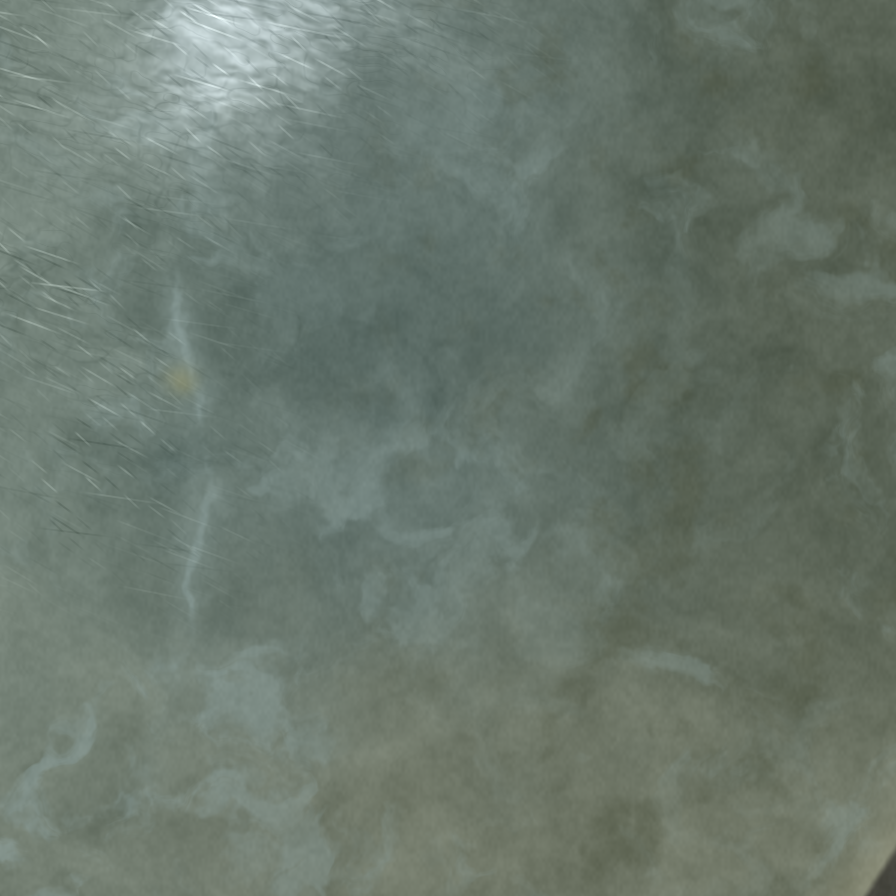
This texture is drawn by a Shadertoy shader. Its source:

```glsl
// Polished grey-green jade: finely mottled mineral tones over a broad light gradient,
// with wispy milky veins, a crackled glare near the top and sparse slanted scratches.
// Built from value noise, ridged noise and hashed strokes in canvas units.

const vec3 TEAL       = vec3(0.385, 0.448, 0.425);
const vec3 DEEP_TEAL  = vec3(0.335, 0.402, 0.380);
const vec3 OLIVE      = vec3(0.345, 0.383, 0.330);
const vec3 MOSS       = vec3(0.315, 0.340, 0.265);
const vec3 SAND       = vec3(0.447, 0.472, 0.405);
const vec3 PALE_GREEN = vec3(0.450, 0.508, 0.470);
const vec3 MILK       = vec3(0.550, 0.625, 0.615);
const vec3 GLARE      = vec3(0.780, 0.840, 0.850);
const vec3 FLECK      = vec3(0.550, 0.560, 0.420);
const vec3 RIM_LIGHT  = vec3(0.560, 0.565, 0.480);
const vec3 RIM_SHADE  = vec3(0.270, 0.270, 0.240);

const vec2  GLARE_POS      = vec2(0.28, 0.95);
const vec2  FLECK_POS      = vec2(0.202, 0.582);
const float CLOUD_CONTRAST = 0.10;
const float MOTTLE         = 0.085;
const float SCRATCH_ANGLE  = -0.42;
const float SCRATCH_WIDTH  = 0.0014;
const float GRAIN          = 0.022;

float hash(vec2 p) {
    vec3 q = fract(vec3(p.xyx) * 0.1031);
    q += dot(q, q.yzx + 33.33);
    return fract((q.x + q.y) * q.z);
}

float noise(vec2 p) {
    vec2 i = floor(p), f = fract(p);
    f = f * f * (3.0 - 2.0 * f);
    return mix(mix(hash(i), hash(i + vec2(1, 0)), f.x),
               mix(hash(i + vec2(0, 1)), hash(i + vec2(1, 1)), f.x), f.y);
}

float fbm(vec2 p) {
    float sum = 0.0, amp = 0.5;
    for (int i = 0; i < 5; i++) {
        sum += amp * noise(p);
        p = mat2(1.6, 1.2, -1.2, 1.6) * p + 17.3;
        amp *= 0.5;
    }
    return sum / 0.96875;
}

// Soft elliptical spot, 1 at its centre.
float spot(vec2 p, vec2 radius) {
    p /= radius;
    return exp(-dot(p, p));
}

vec2 turn(vec2 p, float angle) {
    float c = cos(angle), s = sin(angle);
    return vec2(c * p.x + s * p.y, c * p.y - s * p.x);
}

// One tapered, slightly tilted stroke in a few cells of a staggered grid.
float strokes(vec2 p, vec2 cell, float seed) {
    p /= cell;
    float row = floor(p.y);
    p.x += 7.0 * hash(vec2(row, seed));
    vec2 id = vec2(floor(p.x), row) + seed * 31.0;
    vec2 f = fract(p);
    float centre = 0.5 + (hash(id + 3.1) - 0.5) * 0.3 + (f.x - 0.5) * (hash(id + 8.7) - 0.5) * 0.6;
    float line = 1.0 - smoothstep(0.2, 1.3, abs(f.y - centre) * cell.y / SCRATCH_WIDTH);
    float taper = smoothstep(0.0, 0.3, f.x) * smoothstep(1.0, 0.6, f.x);
    return line * taper * smoothstep(0.72, 1.0, hash(id));
}

float scratches(vec2 uv) {
    float sum = 0.0;
    for (int i = 0; i < 4; i++) {
        float k = float(i);
        vec2 p = turn(uv, SCRATCH_ANGLE + 0.17 * (k - 1.5));
        sum += strokes(p + k * 0.37, vec2(0.03 + 0.025 * k, 0.011 + 0.002 * k), k + 1.0);
    }
    return sum;
}

// Thin lines along the middle level of a noise field.
float crackle(vec2 p, float width) {
    return smoothstep(width, 0.0, abs(noise(p) - 0.5));
}

void mainImage(out vec4 fragColor, in vec2 fragCoord) {
    vec2 uv = fragCoord / iResolution.xy;
    vec2 warp = vec2(fbm(uv * 9.0 + 3.0), fbm(uv * 9.0 + 41.0)) - 0.5;
    vec2 soft = uv + 0.16 * warp;
    float left = smoothstep(0.42, 0.05, soft.x);

    // Broad body colour
    vec3 col = mix(TEAL, OLIVE, smoothstep(0.42, 0.95, soft.x));
    col = mix(col, PALE_GREEN, left * 0.9);
    col = mix(col, SAND, smoothstep(0.48, 0.05, soft.y) * (0.45 + 0.45 * smoothstep(0.0, 0.5, uv.x)));
    col = mix(col, DEEP_TEAL, 0.55 * spot(soft - vec2(0.36, 0.69), vec2(0.20, 0.11)));
    col = mix(col, DEEP_TEAL, 0.75 * spot(soft - vec2(0.21, 0.49), vec2(0.045, 0.07)));

    // Clouds, small mottling, mossy blotches and milky wisps
    float fine = fbm(uv * 27.0 + 2.0 * warp + 11.0);
    col += CLOUD_CONTRAST * (fbm(uv * 8.0 + warp) - 0.5) + MOTTLE * (fine - 0.5);
    float moss = smoothstep(0.52, 0.80, fbm(uv * 21.0 + 60.0));
    col = mix(col, MOSS, 0.42 * moss * smoothstep(0.2, 0.75, uv.x));
    float wisp = smoothstep(0.50, 0.76, fbm(uv * 17.0 + 3.0 * warp + 90.0));
    float region = 0.4 + 0.6 * smoothstep(0.38, 0.62, fbm(uv * 5.0 + 70.0));
    col = mix(col, MILK, wisp * region * mix(0.55, 0.34, smoothstep(0.1, 0.6, uv.x)));

    // Broken vein wandering down the left side
    float path = 0.19 + 0.10 * (noise(vec2(uv.y * 6.0, 4.0)) - 0.5) + 0.10 * warp.x;
    float offset = abs(uv.x - path);
    float gaps = smoothstep(0.40, 0.62, fbm(uv * 14.0 + 130.0)) * smoothstep(0.08, 0.2, uv.y) * smoothstep(0.85, 0.7, uv.y);
    col = mix(col, MILK, gaps * (0.32 * smoothstep(0.04, 0.0, offset) + 0.30 * smoothstep(0.009, 0.001, offset)));

    // Glare broken into short crackled scuffs
    vec2 g = turn(uv - GLARE_POS, 0.35) + 0.10 * warp;
    vec2 along = turn(uv + 0.05 * warp, SCRATCH_ANGLE + 0.12);
    float scuff = 0.5 * noise(along * vec2(32.0, 95.0)) + 0.5 * noise(along * vec2(75.0, 210.0));
    float cracks = max(crackle(along * vec2(24.0, 62.0) + 5.0, 0.09), 0.8 * crackle(along * vec2(48.0, 105.0), 0.12));
    float halo = spot(g, vec2(0.27, 0.13));
    col = mix(col, GLARE, clamp(spot(g, vec2(0.12, 0.07)) * (0.25 + 0.65 * scuff) + 0.18 * halo, 0.0, 1.0));
    float patches = smoothstep(0.36, 0.62, fbm(uv * 9.0 + 210.0));
    float worn = max(halo, left * smoothstep(0.35, 0.65, uv.y) * (0.15 + 0.45 * patches));
    col += worn * (0.15 * (scuff - 0.5) - 0.075 * cracks * (0.4 + 0.6 * fine) + 0.02);

    // Sparse scratches, most visible on the left
    float scored = max(halo, left * smoothstep(0.25, 0.45, uv.y) * (0.3 + 0.5 * patches));
    col += scored * (0.15 * scratches(uv) - 0.08 * scratches(uv + 0.53));

    // Yellow fleck, lit rim in the corner and fine grain
    col = mix(col, FLECK, 0.6 * spot(uv - FLECK_POS + 0.04 * warp, vec2(0.016, 0.014)));
    float edge = dot(uv - vec2(0.965, 0.0), vec2(0.84, -0.54));
    float low = smoothstep(0.16, 0.02, uv.y);
    col = mix(col, RIM_LIGHT, 0.7 * low * smoothstep(-0.06, 0.0, edge));
    col = mix(col, RIM_SHADE, low * smoothstep(-0.004, 0.006, edge));
    col += GRAIN * (noise(uv * vec2(300.0, 200.0)) + noise(uv * 120.0) - 1.0);

    fragColor = vec4(clamp(col, 0.0, 1.0), 1.0);
}
```
